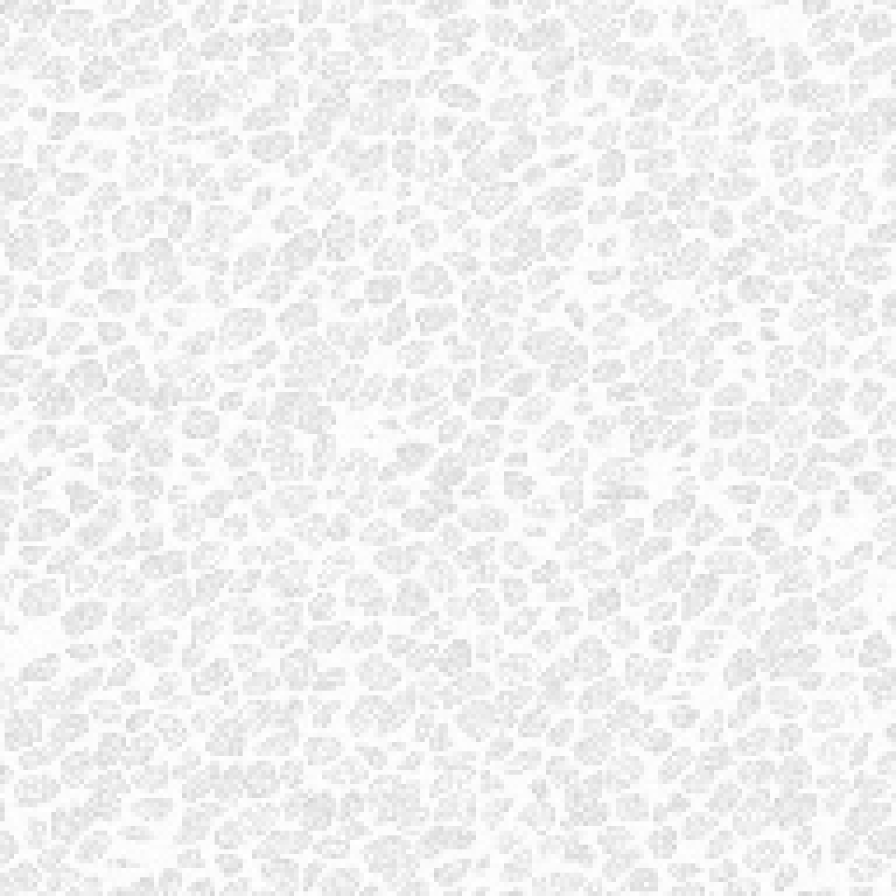
Reproduce this texture procedurally as a WebGL 2 fragment shader.

```glsl
#version 300 es
precision highp float;

uniform vec2 u_resolution;
out vec4 fragColor;

const float BLOCKS = 192.0;              // square blocks across the canvas
const vec2 GRAINS = vec2(22.0, 31.0);    // grains along and across the slant
const float SLANT = 0.55;                // grain direction in radians
const float JITTER = 0.95;               // irregularity of grain centers
const float WARP = 0.22;                 // bending of grain outlines
const float GAP_WIDTH = 0.25;            // mean width of the light gaps
const float GAP_VARIATION = 0.10;
const float GAP_SOFTNESS = 0.07;
const float GAP_TONE = 0.988;
const float GRAIN_TONE = 0.927;
const float GRAIN_VARIATION = 0.035;     // tone change between grains
const float RIM_DEPTH = 0.022;           // darkening just inside a grain
const float SPECKLE = 0.165;             // tone change between blocks
const float GAP_SPECKLE = 0.035;

uint scramble(uint n) {
    n = (n ^ (n >> 16)) * 0x7feb352du;
    n = (n ^ (n >> 15)) * 0x846ca68bu;
    return n ^ (n >> 16);
}

float hash(vec2 cell, uint seed) {
    uvec2 c = uvec2(ivec2(cell) + 4096);
    return float(scramble(c.x + scramble(c.y + scramble(seed))) >> 8) / 16777216.0;
}

// Slow layered sines, roughly -1 to 1
float waves(vec2 p) {
    return 0.5 * sin(1.3 * p.x + 1.9 * sin(0.8 * p.y))
         + 0.3 * sin(2.1 * p.y - 1.1 * p.x + 1.7)
         + 0.2 * sin(3.7 * p.x + 2.9 * p.y + 0.6);
}

// x: distance-like value growing away from the gaps, y: random value of the grain
vec2 grainField(vec2 p) {
    vec2 home = floor(p);
    vec3 nearest = vec3(9.0);
    float id = 0.0;
    for (int y = -1; y <= 1; y++) {
        for (int x = -1; x <= 1; x++) {
            vec2 cell = home + vec2(x, y);
            vec2 offset = vec2(hash(cell, 1u), hash(cell, 2u)) - 0.5;
            float d = distance(p, cell + 0.5 + JITTER * offset);
            if (d < nearest.x) {
                nearest = vec3(d, nearest.xy);
                id = hash(cell, 3u);
            } else if (d < nearest.y) {
                nearest = vec3(nearest.x, d, nearest.y);
            } else {
                nearest.z = min(nearest.z, d);
            }
        }
    }
    // The third distance widens the gaps where several grains meet
    float inside = mix(nearest.y, nearest.z, 0.3) - nearest.x;
    return vec2(inside, id);
}

float blockTone(vec2 block) {
    // Slanted, stretched and bent grain space
    vec2 uv = (block + 0.5) / BLOCKS;
    float c = cos(SLANT), s = sin(SLANT);
    vec2 p = vec2(c * uv.x + s * uv.y, c * uv.y - s * uv.x) * GRAINS;
    p += WARP * vec2(waves(p.yx * 1.6), waves(p * 1.4 + 5.0));

    // Gaps, grain bodies and darker rims
    vec2 grain = grainField(p);
    float depth = grain.x - GAP_WIDTH - GAP_VARIATION * waves(p * 0.9 + 11.0);
    float body = smoothstep(-GAP_SOFTNESS, GAP_SOFTNESS, depth);
    float rim = body * (1.0 - smoothstep(0.06, 0.28, depth));
    float tone = GRAIN_TONE + GRAIN_VARIATION * (grain.y - 0.5) - RIM_DEPTH * rim;
    tone = mix(GAP_TONE, tone, body);

    // Speckle, centered on zero
    float noise = (hash(block, 4u) + hash(block, 5u) + hash(block, 6u)) / 3.0 - 0.5;
    return clamp(tone + noise * mix(GAP_SPECKLE, SPECKLE, body), 0.0, 1.0);
}

void main() {
    float side = min(u_resolution.x, u_resolution.y);
    vec2 q = gl_FragCoord.xy / side * BLOCKS - 0.5;
    vec2 base = floor(q);

    // Blend neighboring blocks over one screen pixel
    float pixelWidth = BLOCKS / side;
    vec2 blend = clamp((fract(q) - 0.5) / pixelWidth + 0.5, 0.0, 1.0);
    float low = mix(blockTone(base), blockTone(base + vec2(1.0, 0.0)), blend.x);
    float high = mix(blockTone(base + vec2(0.0, 1.0)), blockTone(base + 1.0), blend.x);
    fragColor = vec4(vec3(mix(low, high, blend.y)), 1.0);
}
```
